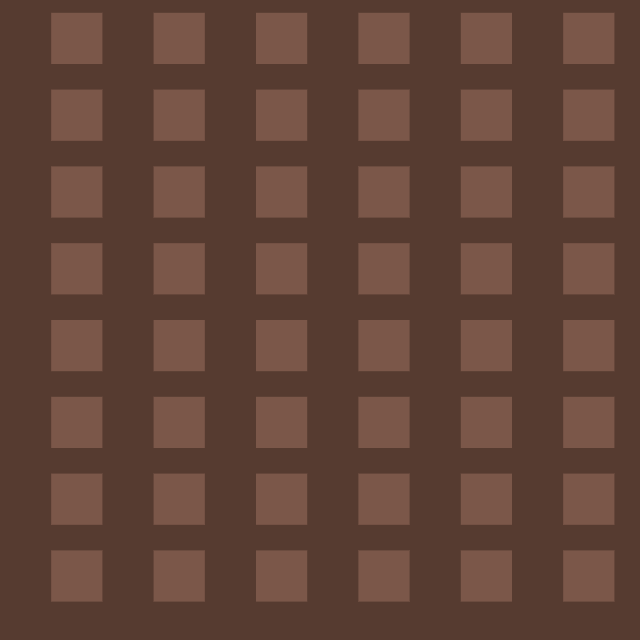
Reproduce this pattern procedurally as a Shadertoy shader.

```glsl
float boxDistance(vec2 p, vec2 halfSize) {
    vec2 d = abs(p) - halfSize;
    return length(max(d, 0.0)) + min(max(d.x, d.y), 0.0);
}

// Offset from the nearest centre in a finite grid of 6 columns and 8 rows
vec2 gridOffset(vec2 p) {
    vec2 pitch = vec2(0.16, 0.12);
    vec2 fromFirst = p - vec2(0.12, 0.10);
    vec2 cell = clamp(round(fromFirst / pitch), vec2(0.0), vec2(5.0, 7.0));
    return fromFirst - cell * pitch;
}

void mainImage(out vec4 fragColor, in vec2 fragCoord) {
    vec2 uv = fragCoord / iResolution.y;
    float pixel = 1.0 / iResolution.y;

    // Square tiles with edges smoothed over one pixel
    float distanceToTile = boxDistance(gridOffset(uv), vec2(0.04));
    float tile = clamp(0.5 - distanceToTile / pixel, 0.0, 1.0);

    vec3 darkBrown = vec3(0.337, 0.231, 0.188);
    vec3 lightBrown = vec3(0.482, 0.341, 0.286);
    fragColor = vec4(mix(darkBrown, lightBrown, tile), 1.0);
}
```
